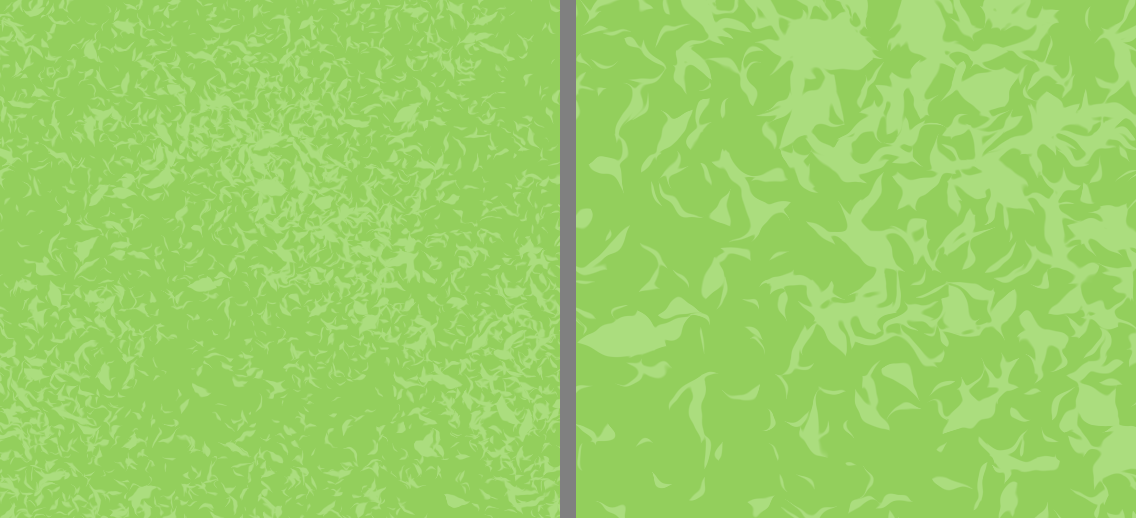
Left, the full canvas; right, a detail of the centre.
This texture is drawn by a Shadertoy shader. Its source:

```glsl
// Two-tone green grass texture: pale curved slivers scattered in uneven drifts.

vec4 hash(vec3 p) {
    vec4 q = fract(p.xyzx * vec4(0.1031, 0.1030, 0.0973, 0.1099));
    q += dot(q, q.wzxy + 33.33);
    return fract((q.xxyz + q.yzzw) * q.zywx);
}

// Smooth value noise with two independent channels
vec2 noise(vec2 p) {
    vec2 i = floor(p), f = fract(p);
    f = f * f * (3.0 - 2.0 * f);
    vec2 low = mix(hash(vec3(i, 7.0)).xy, hash(vec3(i + vec2(1, 0), 7.0)).xy, f.x);
    vec2 high = mix(hash(vec3(i + vec2(0, 1), 7.0)).xy, hash(vec3(i + 1.0, 7.0)).xy, f.x);
    return mix(low, high, f.y);
}

float patchAt(vec2 p, vec2 center, float radius) {
    vec2 d = (p - center) / radius;
    return exp(-dot(d, d));
}

// Chance that a sliver grows here: broad drifts broken up by noise
float density(vec2 p) {
    float d = 0.04 + 0.45 * noise(p * 6.0 + 3.7).x;
    d += 0.34 * patchAt(p, vec2(0.45, 0.78), 0.22);
    d += 0.32 * patchAt(p, vec2(0.65, 0.52), 0.24);
    d += 0.36 * patchAt(p, vec2(1.06, 0.24), 0.20);
    d += 0.28 * patchAt(p, vec2(0.02, 0.06), 0.22);
    d += 0.22 * patchAt(p, vec2(0.03, 0.98), 0.18);
    d -= 0.20 * patchAt(p, vec2(0.14, 0.72), 0.16);
    d -= 0.16 * patchAt(p, vec2(0.62, 0.22), 0.20);
    return clamp(d, 0.08, 0.92);
}

// Bent, pointed sliver lying along x; skew makes one end heavier
float sliver(vec2 p, float len, float width, float bend, float skew) {
    float x = p.x / len;
    float profile = width * (1.0 - x * x) * (1.0 + skew * clamp(x, -1.0, 1.0));
    float side = abs(p.y - bend * len * (x * x - 0.4)) - profile;
    return max(side, abs(p.x) - len);
}

float smoothMin(float a, float b, float k) {
    float h = max(k - abs(a - b), 0.0) / k;
    return min(a, b) - 0.25 * h * h * k;
}

void mainImage(out vec4 fragColor, in vec2 fragCoord) {
    vec2 p = fragCoord / iResolution.y;

    // Ragged outlines
    vec2 warped = p + 0.009 * (noise(p * 55.0) - 0.5) + 0.004 * (noise(p * 120.0) - 0.5);

    // Layers of slivers, from long to short
    float dist = 1.0;
    for (int layer = 0; layer < 4; layer++) {
        float z = float(layer);
        float cells = 22.0 + 10.0 * z + z * z;
        vec2 g = warped * cells + z * vec2(3.37, 5.71);
        for (int j = -1; j <= 1; j++)
        for (int i = -1; i <= 1; i++) {
            vec2 cell = floor(g) + vec2(i, j);
            vec4 place = hash(vec3(cell, z + 11.0));
            vec4 shape = hash(vec3(cell, z + 47.0));
            vec2 center = cell + place.xy;
            float grown = density((center - z * vec2(3.37, 5.71)) / cells);
            if (place.w > grown) continue;

            float angle = 6.2832 * place.z;
            float c = cos(angle), s = sin(angle);
            vec2 q = mat2(c, -s, s, c) * (g - center);
            float len = mix(0.32, 0.82, shape.x) * (0.8 + 0.25 * grown);
            float width = len * mix(0.14, 0.42, shape.y * shape.y);
            float bend = 1.1 * (shape.z - 0.5);
            float skew = 1.7 * (shape.w - 0.5);
            dist = smoothMin(dist, sliver(q, len, width, bend, skew) / cells, 0.003);
        }
    }

    // Flat two-colour fill with a soft edge
    float pixel = 1.0 / iResolution.y;
    float blade = 1.0 - smoothstep(-pixel, pixel, dist);
    vec3 meadow = vec3(0.575, 0.81, 0.36);
    vec3 paleBlade = vec3(0.67, 0.865, 0.495);
    fragColor = vec4(mix(meadow, paleBlade, blade), 1.0);
}
```
